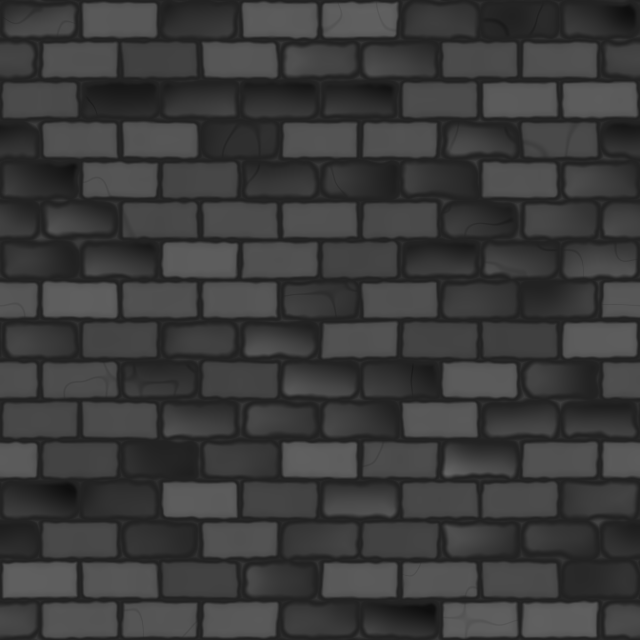
Reproduce this texture procedurally as a WebGL 2 fragment shader.

```glsl
#version 300 es
precision highp float;

uniform vec2 u_resolution;
out vec4 fragColor;

#define COLUMNS 8.0
#define ROWS 16.0
#define BRICK_HALF vec2(0.955, 0.46)
#define WORN_SHARE 0.5
#define CRACKED_SHARE 0.16
#define GAP_GREY 0.135
#define MORTAR_GREY 0.24
#define FLAT_GREYS vec2(0.25, 0.375)
#define WORN_GREYS vec2(0.15, 0.28)
#define EDGE_SOFTNESS 0.075
#define ROUGHNESS 0.05
#define WORN_ROUGHNESS 0.22

vec3 hash3(vec2 p) {
    vec3 h = fract(p.xyx * vec3(0.1031, 0.1030, 0.0973));
    h += dot(h, h.yxz + 33.33);
    return fract((h.xxy + h.yzz) * h.zyx);
}

// Value noise that wraps at the canvas borders
float noise(vec2 p, float frequency) {
    p *= frequency;
    float period = ROWS * frequency;
    vec2 cell = floor(p), f = fract(p);
    f = f * f * (3.0 - 2.0 * f);
    vec2 lo = mod(cell, period), hi = mod(cell + 1.0, period);
    float bottom = mix(hash3(lo).x, hash3(vec2(hi.x, lo.y)).x, f.x);
    float top = mix(hash3(vec2(lo.x, hi.y)).x, hash3(hi).x, f.x);
    return mix(bottom, top, f.y);
}

float roundedBox(vec2 p, vec2 halfSize, float radius) {
    vec2 k = abs(p) - halfSize + radius;
    return length(max(k, 0.0)) + min(max(k.x, k.y), 0.0) - radius;
}

void main() {
    // One unit is the height of a course; each brick is two units wide
    vec2 wall = gl_FragCoord.xy / u_resolution * vec2(2.0 * COLUMNS, ROWS);
    float fine = noise(wall, 5.0) - 0.5;
    float lumps = noise(wall, 2.0) - 0.5;
    float stain = noise(wall + 0.25, 1.0) - 0.5;

    // Find the nearest brick among the neighbours
    float nearest = 1e3, wear = 0.0;
    vec2 nearestLocal = vec2(0.0), nearestId = vec2(0.0);
    for (int j = -1; j <= 1; j++) {
        float row = floor(wall.y) + float(j);
        float shift = 0.5 * (1.0 - mod(row, 2.0));
        for (int i = -1; i <= 1; i++) {
            float column = floor(wall.x * 0.5 - shift) + float(i);
            vec2 id = mod(vec2(column, row), vec2(COLUMNS, ROWS));
            vec2 local = wall - vec2(2.0 * (column + shift) + 1.0, row + 0.5);
            vec3 shape = hash3(id + 71.0);
            float worn = step(shape.x, WORN_SHARE) * (0.45 + 0.55 * shape.y);

            // Crooked sides, unequal corners and ragged edges
            vec2 skewed = local + (shape.zy - 0.5) * vec2(0.1, 0.04) * local.yx;
            float corner = hash3(id * 4.0 + sign(local) + 19.0).x;
            float radius = mix(0.06 + 0.08 * corner, 0.12 + 0.3 * corner, worn);
            vec2 halfSize = BRICK_HALF * (1.0 - worn * vec2(0.04, 0.07) * shape.z);
            float d = roundedBox(skewed, halfSize, radius);
            d += ROUGHNESS * fine + WORN_ROUGHNESS * worn * max(lumps, -0.1);
            if (d < nearest) {
                nearest = d;
                wear = worn;
                nearestLocal = local;
                nearestId = id;
            }
        }
    }

    // Flat faces are even; worn faces slope into shadow
    vec3 tone = hash3(nearestId + 7.0);
    vec3 lean = hash3(nearestId + 143.0);
    float isWorn = step(0.01, wear);
    vec2 greys = mix(FLAT_GREYS, WORN_GREYS, isWorn);
    vec2 slope = mix(vec2(-0.09, -0.26), vec2(0.045, 0.02), lean.xy);
    float face = mix(greys.x, greys.y, tone.x);
    face += isWorn * (dot(slope, nearestLocal) + 0.07 * stain) + 0.012 * lumps;

    // Hairline cracks on a few bricks
    float path = noise(wall + 0.3 * lumps, 1.0) - 0.5;
    float crack = 1.0 - smoothstep(0.0, 0.035, abs(path));
    face -= 0.035 * crack * step(tone.y, CRACKED_SHARE);

    // Soft brick edge over mortar that darkens in narrow gaps
    float mortar = mix(GAP_GREY, MORTAR_GREY + 0.08 * stain, smoothstep(0.02, 0.2, nearest));
    float softness = EDGE_SOFTNESS * (1.0 + wear);
    float cover = 0.85 * smoothstep(0.015, -softness, nearest)
                + 0.15 * smoothstep(0.0, -3.0 * softness, nearest);
    float grey = mix(mortar, max(face, 0.05), cover);
    fragColor = vec4(vec3(grey), 1.0);
}
```
